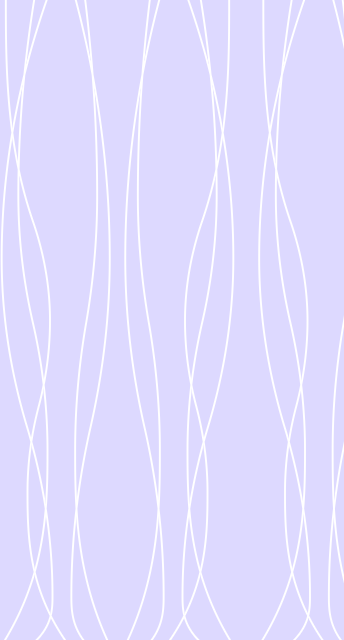
This pattern is drawn by a WebGL 1 fragment shader. Its source:

```glsl
precision highp float;
// Slender white strands that sway down a lavender ground and cross each other.
// Three strands are built from smooth power arcs; two of them recur flipped and
// narrowed, and the whole group is mirrored and repeated sideways by folding x.

uniform vec2 u_resolution;

#define GROUND vec3(0.867, 0.851, 1.0)
#define STRAND vec3(1.0)
#define HEIGHT 768.0       // canvas height in design units
#define PERIOD 309.0       // width of one mirrored group
#define MIRROR_X 141.0     // axis of the mirror
#define LINE_WIDTH 2.3
#define FLIP_SCALE 0.755   // narrowing of the flipped strands
#define FLIP_OFFSET 133.2
#define FLARE_POWER 2.7    // how late the lower ends splay out

// Arc from 1 at the top edge to 0 at depth "rest", where it runs vertical.
float lead(float y, float rest) {
  float t = max(1.0 - y / rest, 0.0);
  return t * t;
}

// Arc from 0 at depth "rest" to 1 at the bottom edge.
float flare(float y, float rest) {
  return pow(max((y - rest) / (HEIGHT - rest), 0.0), FLARE_POWER);
}

// Step from 0 to 1 made of two arcs with equal slope at fraction "joint";
// "power" bends the first arc, the second is a parabola.
float swing(float y, float start, float end, float joint, float power) {
  float t = clamp((y - start) / (end - start), 0.0, 1.0);
  float level = 2.0 * joint / (power * (1.0 - joint) + 2.0 * joint);
  float rest = (1.0 - t) / (1.0 - joint);
  return t < joint ? level * pow(t / joint, power)
                   : 1.0 - (1.0 - level) * rest * rest;
}

// Sideways positions of the three strands at depth y.
vec3 strands(float y) {
  float late = 7.0 + 53.0 * swing(y, 0.0, 385.0, 0.69, 2.8)
             - 27.0 * swing(y, 385.0, 590.0, 0.5, 2.0) + 45.0 * flare(y, 590.0);
  float middle = 22.0 + 19.0 * lead(y, 235.0)
             + 35.0 * swing(y, 235.0, 540.0, 0.5, 2.0) - 51.0 * flare(y, 540.0);
  float broad = 2.0 + 54.0 * lead(y, 310.0)
             + 61.0 * swing(y, 310.0, 715.0, 0.5, 2.0) - 19.0 * flare(y, 715.0);
  return vec3(late, middle, broad);
}

void main() {
  float pixel = HEIGHT / u_resolution.y;
  vec2 p = gl_FragCoord.xy * pixel;
  float depth = HEIGHT - p.y;

  // Repeat the group and fold it about its mirror axis.
  float fold = abs(mod(p.x - MIRROR_X + 0.5 * PERIOD, PERIOD) - 0.5 * PERIOD);
  float x = MIRROR_X - fold;

  // Distances across the strands, corrected for their slope.
  vec3 center = strands(depth);
  vec3 slope = 0.5 * (strands(depth + 1.0) - strands(depth - 1.0));
  vec3 direct = abs(x - center) / sqrt(1.0 + slope * slope);
  vec2 flipSlope = FLIP_SCALE * slope.yz;
  vec2 flipped = abs(x - FLIP_OFFSET + FLIP_SCALE * center.yz)
               / sqrt(1.0 + flipSlope * flipSlope);
  float nearest = min(min(direct.x, min(direct.y, direct.z)),
                      min(flipped.x, flipped.y));

  // Pixel coverage of the nearest strand.
  float cover = clamp((0.5 * LINE_WIDTH - nearest) / pixel + 0.5, 0.0, 1.0);
  gl_FragColor = vec4(mix(GROUND, STRAND, cover), 1.0);
}
```
